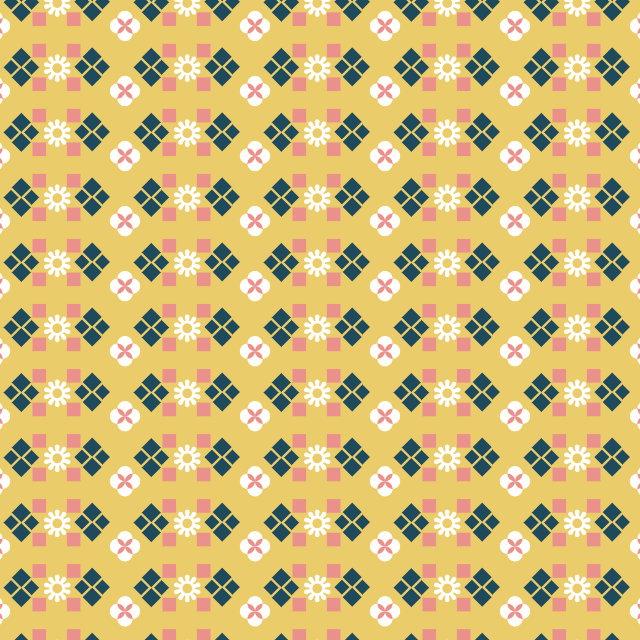
A Shadertoy shader for this pattern:

```glsl
// Geometric folk print: diamonds, squares, daisies and four-lobed blossoms on mustard.

const float CANVAS = 768.0;              // design units along the canvas height
const vec2 PERIOD = vec2(156.0, 78.05);  // spacing of the repeat
const float TAU = 6.2831853;

const vec3 MUSTARD = vec3(0.92, 0.80, 0.42);
const vec3 TEAL = vec3(0.12, 0.29, 0.36);
const vec3 PINK = vec3(0.92, 0.57, 0.55);
const vec3 WHITE = vec3(1.0, 0.995, 0.98);

// Offset from the nearest repeat of a motif centre
vec2 repeatAround(vec2 p, vec2 centre, vec2 period) {
    return mod(p - centre + 0.5 * period, period) - 0.5 * period;
}

float square(vec2 p, float halfSide) {
    vec2 d = abs(p) - halfSide;
    return max(d.x, d.y);
}

float diamond(vec2 p, float halfDiagonal) {
    return (abs(p.x) + abs(p.y) - halfDiagonal) * 0.7071;
}

// Two large diamonds stacked between two small ones
float diamondCluster(vec2 p) {
    p = abs(p);
    float large = diamond(p - vec2(0.0, 12.0), 11.4);
    float small = diamond(p - vec2(12.3, 0.0), 9.0);
    return min(large, small);
}

// Open ring with round-ended petals that widen outwards
float daisy(vec2 p, float petals) {
    float radius = length(p);
    float sector = TAU / petals;
    float angle = mod(atan(p.x, p.y) + 0.5 * sector, sector) - 0.5 * sector;
    vec2 q = radius * vec2(sin(angle), cos(angle));
    float along = clamp(q.y, 8.0, 13.7);
    float width = mix(1.9, 2.8, (along - 8.0) / 5.7);
    float petal = length(q - vec2(0.0, along)) - width;
    float ring = abs(radius - 7.5) - 1.7;
    return min(petal, ring);
}

// Four circles through one point: x is their union, y their overlaps
vec2 blossom(vec2 p, float radius) {
    p = abs(p);
    float side = length(p - vec2(radius, 0.0)) - radius;
    float top = length(p - vec2(0.0, radius)) - radius;
    return vec2(min(side, top), max(side, top));
}

vec3 paint(vec3 base, vec3 ink, float dist, float pixel) {
    return mix(base, ink, 1.0 - smoothstep(-0.6 * pixel, 0.6 * pixel, dist));
}

void mainImage(out vec4 fragColor, in vec2 fragCoord) {
    float pixel = CANVAS / iResolution.y;
    vec2 p = fragCoord * pixel;
    p.y = CANVAS - p.y;  // measure rows from the top edge

    vec3 color = MUSTARD;

    // Pink squares at the corners of each daisy
    vec2 corner = abs(repeatAround(p, vec2(67.8, 80.9), PERIOD)) - vec2(20.6, 20.2);
    color = paint(color, PINK, square(corner, 8.2), pixel);

    // Teal clusters on either side
    float left = diamondCluster(repeatAround(p, vec2(25.6, 80.8), PERIOD));
    float right = diamondCluster(repeatAround(p, vec2(110.6, 80.2), PERIOD));
    color = paint(color, TEAL, min(left, right), pixel);

    // White daisy in the middle
    vec2 daisyPos = repeatAround(p, vec2(68.7, 81.7), PERIOD);
    color = paint(color, WHITE, daisy(daisyPos, 10.0), pixel);

    // White blossom with pink overlaps between the groups
    vec2 flower = blossom(repeatAround(p, vec2(150.0, 109.2), PERIOD), 9.1);
    color = paint(color, WHITE, flower.x, pixel);
    color = paint(color, PINK, flower.y, pixel);

    fragColor = vec4(color, 1.0);
}
```
